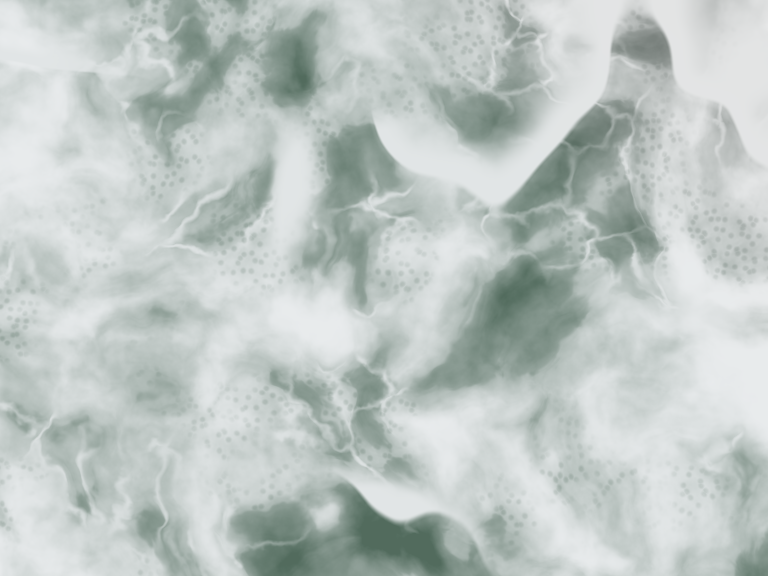
Reproduce this texture procedurally as a Shadertoy shader.

```glsl
// Sea foam seen from above: rounded pools of grey-green water between foam walls.
// Warped cells shape the pools, fractal noise the haze, thinner cells the lace;
// a sawtooth over a noisy slope gives thick foam fronts with a crisp lower rim.

#define POOL_SCALE 4.2
#define LACE_SCALE 8.5
#define BUBBLE_SCALE 58.0
#define HAZE_SCALE 9.0
#define WARP 0.042
#define COVER 0.665
#define LACE 0.27
#define BUBBLES 0.15
#define FRONT_WIDTH 0.32
#define DEEP_WATER vec3(0.32, 0.42, 0.365)
#define WHITE_FOAM vec3(0.905, 0.917, 0.922)

float hash(vec2 p) {
    vec3 q = fract(p.xyx * 0.1031);
    q += dot(q, q.yzx + 33.33);
    return fract((q.x + q.y) * q.z);
}

float noise(vec2 p) {
    vec2 i = floor(p), f = fract(p);
    f = f * f * f * (f * (f * 6.0 - 15.0) + 10.0);
    return mix(mix(hash(i), hash(i + vec2(1, 0)), f.x),
               mix(hash(i + vec2(0, 1)), hash(i + vec2(1, 1)), f.x), f.y);
}

// Fractal noise with mean 0 and a spread of about 1
float fbm(vec2 p) {
    float sum = 0.0, amp = 4.05;
    for (int i = 0; i < 5; i++) {
        sum += amp * (noise(p) - 0.5);
        p = mat2(1.6, 1.2, -1.2, 1.6) * p + 17.3;
        amp *= 0.5;
    }
    return sum;
}

// Distances to the nearest and second nearest cell centre
vec2 cells(vec2 p) {
    vec2 cell = floor(p), near = vec2(9.0);
    for (int y = -1; y <= 1; y++)
    for (int x = -1; x <= 1; x++) {
        vec2 c = cell + vec2(x, y);
        float d = length(c + vec2(hash(c), hash(c + 57.3)) - p);
        near = d < near.x ? vec2(d, near.x) : vec2(near.x, min(near.y, d));
    }
    return near;
}

void mainImage(out vec4 fragColor, in vec2 fragCoord) {
    vec2 p = fragCoord / iResolution.y;
    vec2 swirl = vec2(fbm(p * 3.0 + 11.0), fbm(p * 3.0 + 47.0));
    vec2 q = p + WARP * swirl;

    // Foam thickness: broad drifts, a slanted band, pool walls and haze
    vec2 pool = cells(q * POOL_SCALE + 5.0);
    float walls = (0.45 - smoothstep(0.0, 0.7, pool.y - pool.x)) / 0.32;
    float band = cos(6.2832 * (q.y - 0.5 + 0.2 * (q.x - 0.67)));
    float haze = fbm(q * HAZE_SCALE + 23.0);
    float thick = 0.55 * fbm(q * 3.0 + 71.0) + 0.45 * band
                + 0.5 * walls + 0.45 * haze;

    // Brightness, with a firmer step along the pool rims
    float rim = smoothstep(-0.85, -0.45, thick);
    float light = COVER + 0.22 * thick + 0.14 * (rim - 0.5);

    // Thin lace drifting over the open water
    vec2 lacePos = q + 0.012 * vec2(haze, fbm(p * 11.0 + 31.0));
    vec2 lace = cells(lacePos * LACE_SCALE + 13.0);
    float thread = 1.0 - smoothstep(0.0, 0.17, lace.y - lace.x);
    float lacePatch = smoothstep(-0.4, 1.2, fbm(p * 5.0 + 83.0));
    light += LACE * thread * lacePatch * (1.0 - smoothstep(-0.4, 0.5, thick));

    // Bubble pores in the thinner foam
    float pore = cells((p + 0.004 * swirl) * BUBBLE_SCALE).x;
    float porePatch = smoothstep(0.0, 1.5, fbm(p * 7.0 + 61.0));
    float thinFoam = rim * (1.0 - smoothstep(0.6, 1.6, thick));
    light -= BUBBLES * (1.0 - smoothstep(0.1, 0.42, pore)) * porePatch * thinFoam;
    light += 0.018 * fbm(p * 45.0);

    // Thick fronts: crisp below, fading upward, with a faint shade under the rim
    float slope = p.y * 1.6 + p.x * 0.7 + 1.3 * noise(p * 2.6 + 3.0)
                + 0.22 * noise(p * 9.0 + 19.0);
    float rise = fract(slope + 0.25);
    float frontPatch = smoothstep(0.42, 0.62, noise(p * 3.2 + 37.0));
    float front = smoothstep(0.0, 0.03, rise)
                * (1.0 - smoothstep(0.08, FRONT_WIDTH, rise));
    float shade = smoothstep(0.84, 0.96, rise) * (1.0 - smoothstep(0.96, 1.0, rise));
    light -= 0.07 * shade * frontPatch;
    light = mix(light, 1.02, front * frontPatch);

    // Soft shoulder in the whites, then colour
    light = clamp(light, 0.0, 1.217);
    float over = max(light - 0.8, 0.0);
    light -= 1.2 * over * over;
    vec3 color = mix(DEEP_WATER, WHITE_FOAM, light);

    // Greyer veil toward the upper right
    float grey = dot(color, vec3(0.3, 0.6, 0.1));
    color = mix(color, vec3(grey), 0.7 * smoothstep(1.5, 2.2, p.x + p.y));
    fragColor = vec4(color, 1.0);
}
```
